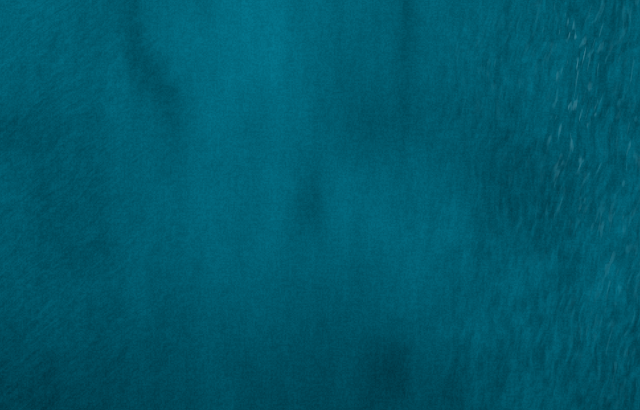
Reproduce this texture procedurally as a Shadertoy shader.

```glsl
// Deep teal water seen from above: soft dark shoals, faint brushed ripples and pale glints at the right.
#define DEEP vec3(-0.003, 0.26, 0.32)
#define LIGHT vec3(0.007, 0.39, 0.47)
#define GLINT vec3(0.30, 0.55, 0.62)
#define BASE_TONE 0.73
#define CLOUD_AMOUNT 0.62
#define CURTAIN_AMOUNT 0.42
#define RIPPLE_AMOUNT 0.80
#define GLINT_AMOUNT 0.80
#define GRAIN_AMOUNT 0.36

// Integer hash of a lattice cell, 0..1
float hash(vec2 cell) {
    uvec2 q = uvec2(ivec2(cell)) * uvec2(1597334673u, 3812015801u);
    uint n = (q.x ^ q.y) * 1597334673u;
    n = (n ^ (n >> 15)) * 2246822519u;
    return float((n ^ (n >> 13)) >> 8) / 16777216.0;
}

float noise(vec2 p) {
    vec2 i = floor(p), f = fract(p);
    f = f * f * (3.0 - 2.0 * f);
    return mix(mix(hash(i), hash(i + vec2(1, 0)), f.x),
               mix(hash(i + vec2(0, 1)), hash(i + vec2(1, 1)), f.x), f.y);
}

float fbm(vec2 p) {
    float sum = 0.0, amp = 0.5;
    for (int i = 0; i < 4; i++) {
        sum += amp * noise(p);
        p = mat2(0.8, 0.6, -0.6, 0.8) * p * 2.03 + 17.3;
        amp *= 0.5;
    }
    return sum / 0.9375;
}

// Turns the axes so that y runs along a line leaning right of vertical
vec2 leaning(vec2 p, float angle) {
    float c = cos(angle), s = sin(angle);
    return vec2(c * p.x - s * p.y, s * p.x + c * p.y);
}

// Soft leaning ellipse, 1 at its centre
float blot(vec2 p, vec2 centre, vec2 size, float angle) {
    vec2 d = leaning(p - centre, angle) / size;
    return exp(-dot(d, d));
}

// Two scales of elongated noise, centred on zero
float streaks(vec2 p, float angle, vec2 freq) {
    vec2 q = leaning(p, angle) * freq;
    return 0.6 * noise(q) + 0.4 * noise(q * 1.9 + 31.7) - 0.5;
}

// Broad light and shade of the water body
float waterTone(vec2 p) {
    vec2 w = p + 0.07 * (vec2(fbm(p * 6.0), fbm(p * 6.0 + 40.0)) - 0.5);
    float tone = BASE_TONE;
    tone += 0.36 * blot(w, vec2(0.60, 0.88), vec2(0.42, 0.40), 0.0);
    tone += 0.20 * blot(w, vec2(1.22, 0.85), vec2(0.18, 0.25), 0.0);
    tone += 0.20 * blot(w, vec2(1.30, 0.25), vec2(0.28, 0.20), 0.2);
    tone -= 0.55 * (1.0 - smoothstep(-0.05, 0.42, w.y));
    tone -= 0.32 * blot(w, vec2(0.0, 0.42), vec2(0.28, 0.38), 0.4);
    tone -= 0.30 * blot(w, vec2(1.54, 0.92), vec2(0.22, 0.35), 0.0);

    // Dark shoals
    tone -= 0.52 * blot(w, vec2(0.365, 0.83), vec2(0.035, 0.11), -0.45);
    tone -= 0.34 * blot(w, vec2(0.315, 0.94), vec2(0.025, 0.12), 0.0);
    tone -= 0.30 * blot(w, vec2(0.44, 0.70), vec2(0.08, 0.13), -0.4);
    tone -= 0.50 * blot(w, vec2(0.762, 0.49), vec2(0.035, 0.085), 0.1);
    tone -= 0.46 * blot(w, vec2(0.965, 0.12), vec2(0.05, 0.10), 0.35);
    tone -= 0.38 * blot(w, vec2(0.95, 0.69), vec2(0.18, 0.12), 0.0);
    tone -= 0.42 * blot(w, vec2(0.01, 0.66), vec2(0.08, 0.06), 0.0);
    tone -= 0.30 * blot(w, vec2(1.0, 0.95), vec2(0.025, 0.13), 0.0);
    tone -= 0.30 * blot(w, vec2(1.25, 0.56), vec2(0.11, 0.22), -0.4);

    // Loose clouds and hanging vertical curtains
    tone += CLOUD_AMOUNT * (fbm(p * vec2(5.0, 3.5) + 8.0) - 0.5);
    tone += CURTAIN_AMOUNT * (fbm(p * vec2(18.0, 4.0) + 60.0) - 0.5);
    return tone;
}

void mainImage(out vec4 fragColor, in vec2 fragCoord) {
    vec2 p = fragCoord / iResolution.y;
    float x = fragCoord.x / iResolution.x;
    float tone = waterTone(p);

    // Fine brushed ripples: slanted at the left, steep at the right
    vec2 wavy = p + 0.02 * (vec2(noise(p * 13.0), noise(p * 13.0 + 50.0)) - 0.5);
    float left = 1.0 - smoothstep(0.05, 0.45, x);
    float right = smoothstep(0.55, 0.95, x);
    tone += RIPPLE_AMOUNT * 0.55 * left * streaks(wavy, 0.9, vec2(170.0, 34.0));
    tone += RIPPLE_AMOUNT * (0.15 + right) * streaks(wavy, 0.2, vec2(110.0, 30.0));

    // Fine grain over a faint cloth-like weave
    float weave = noise(p * vec2(240.0, 45.0)) + noise(p * vec2(45.0, 240.0) + 70.0) - 1.0;
    tone += GRAIN_AMOUNT * (noise(p * 310.0) - 0.5 + 0.35 * weave);
    vec3 colour = max(mix(DEEP, LIGHT, tone), 0.0);

    // Thin pale glints, gathered towards the upper right
    float crest = smoothstep(0.08, 0.38, streaks(wavy, 0.22, vec2(120.0, 32.0)));
    float patches = smoothstep(0.35, 0.65, fbm(p * vec2(10.0, 6.0) + 90.0));
    float reach = smoothstep(0.70, 1.0, x + 0.10 * (p.y - 0.5));
    float glint = crest * reach * mix(0.25, 1.0, patches) * mix(0.25, 1.0, smoothstep(0.15, 0.9, p.y));
    colour = mix(colour, GLINT, GLINT_AMOUNT * glint);

    fragColor = vec4(colour, 1.0);
}
```
